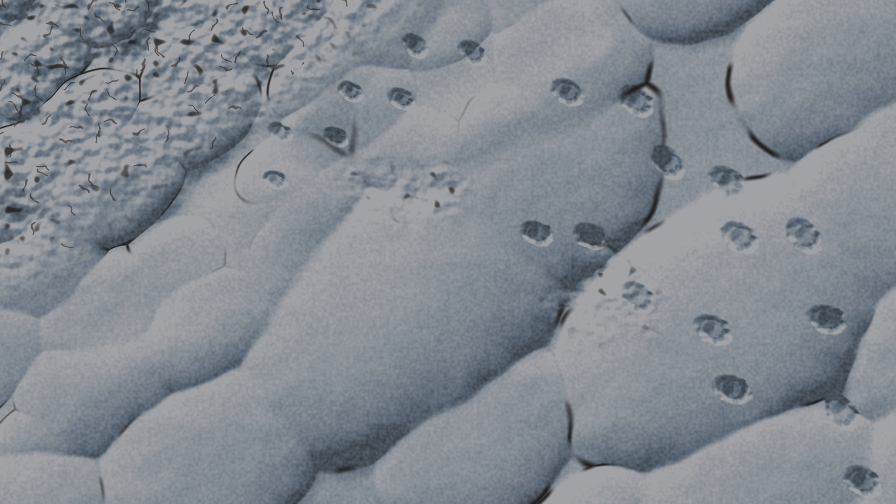
Reproduce this texture procedurally as a WebGL 2 fragment shader.

```glsl
#version 300 es
precision highp float;
// Snow-covered boulders in soft daylight, crossed by trails of paw prints.
// Tilted domes in jittered cells form a height field; its slope, a short cast
// shadow and dark crevices give one tone, which a blue-grey ramp colours.

#define BOULDER_SIZE 0.38
#define STONE_SIZE 0.17
#define TILT 0.62
#define LIGHT_DIR vec2(-0.45, 0.89)
#define FLAT_TONE 0.83
#define SLOPE_CONTRAST 0.72
#define SHADOW_DEPTH 0.30
#define ROUGHNESS 0.017
#define PRINT_DEPTH 0.014
#define PRINT_SIZE 0.040
#define GRAIN 0.15

uniform vec2 u_resolution;
out vec4 fragColor;

vec2 hash2(vec2 p) {
  vec3 v = fract(vec3(p.xyx) * vec3(0.1031, 0.1030, 0.0973));
  v += dot(v, v.yzx + 33.33);
  return fract((v.xx + v.yz) * v.zy);
}

mat2 rotation(float a) { return mat2(cos(a), -sin(a), sin(a), cos(a)); }

float corner(vec2 cell, vec2 f) {
  float a = 6.2832 * hash2(cell + 50.0).x;
  return dot(vec2(cos(a), sin(a)), f);
}

// Gradient noise, roughly -0.7 to 0.7
float noise(vec2 p) {
  vec2 i = floor(p), f = p - i, e = vec2(1, 0);
  vec2 u = f * f * f * (f * (f * 6.0 - 15.0) + 10.0);
  return mix(mix(corner(i, f), corner(i + e.xy, f - e.xy), u.x),
             mix(corner(i + e.yx, f - e.yx), corner(i + 1.0, f - 1.0), u.x), u.y);
}

float smoothMax(float a, float b, float k) {
  float h = max(k - abs(a - b), 0.0) / k;
  return max(a, b) + h * h * k * 0.25;
}

// Low at the rocky upper-left corner, rising over the smooth slope
float slopeZone(vec2 p) { return p.x * 0.7 - p.y + 0.70 + 0.18 * noise(p * 4.0); }
float rockiness(vec2 p) { return 1.0 - smoothstep(0.04, 0.46, slopeZone(p)); }

// Domes in jittered cells: x is height, y marks the low seams between them
vec2 domes(vec2 p, float size, float seed) {
  vec2 q = rotation(TILT) * p / size * vec2(0.75, 1.15) + seed;
  vec2 cell = floor(q);
  float ground = 0.02 * size, height = ground, top = ground, second = -1.0;
  for (int k = 0; k < 9; k++) {
    vec2 id = cell + vec2(k % 3 - 1, k / 3 - 1);
    float r = mix(0.46, 0.8, hash2(id + seed * 7.0).y);
    float d = length(q - id - 0.2 - 0.6 * hash2(id + seed + 19.0)) / r;
    float h = 0.33 * size * r * (1.0 - 0.5 * d * d - 0.5 * pow(d, 5.0));
    height = smoothMax(height, h, 0.022 * size);
    second = max(second, min(top, h));
    top = max(top, h);
  }
  float seam = 1.0 - smoothstep(0.0, 0.024 * size, top - second);
  return vec2(height, seam * (1.0 - smoothstep(0.06 * size, 0.14 * size, top)));
}

// Paw prints along three trails: x is the hollow, y the dark pads
vec2 pawPrints(vec2 p) {
  vec2 from[3] = vec2[3](vec2(1.13, 0.86), vec2(1.04, 0.61), vec2(0.49, 0.67));
  vec2 to[3] = vec2[3](vec2(1.68, 0.40), vec2(1.75, 0.06), vec2(0.94, 0.93));
  vec2 marks = vec2(0);
  for (int i = 0; i < 21; i++) {
    int trail = i / 7;
    float n = float(i % 7);
    vec2 along = to[trail] - from[trail];
    vec2 side = normalize(vec2(-along.y, along.x));
    vec2 rnd = hash2(vec2(i, 73));
    vec2 c = from[trail] + along * (n + 0.5 * rnd.x) / 6.5;
    c += side * (0.03 * (mod(n, 2.0) * 2.0 - 1.0) + 0.04 * (rnd.y - 0.5));
    float size = PRINT_SIZE * mix(0.65, 1.1, smoothstep(0.4, 1.6, c.x));
    vec2 q = rotation(-0.35 - 0.5 * rnd.y) * (p - c) / size;
    if (dot(q, q) > 4.0) continue;
    q += 0.12 * noise(p * 70.0);
    marks.x = max(marks.x, 1.0 - smoothstep(0.55, 1.0, length(q * vec2(1.0, 1.5))));
    float heel = length((q + vec2(0.2, 0.0)) * vec2(1.2, 0.85));
    float pads = 1.0 - smoothstep(0.15, 0.4, heel);
    for (int k = 0; k < 4; k++) {
      float a = 0.62 * (float(k) - 1.5);
      float toe = length(q - vec2(cos(a), sin(a)) * 0.55);
      pads = max(pads, 1.0 - smoothstep(0.08, 0.24, toe));
    }
    marks.y = max(marks.y, pads);
  }
  return marks;
}

// Trampled patches on two of the slopes
float trampled(vec2 p) {
  float a = length((p - vec2(1.19, 0.42)) * vec2(1.0, 1.3));
  float b = length((p - vec2(0.81, 0.62)) * vec2(0.9, 1.6));
  return 1.0 - smoothstep(0.03, 0.16, min(a, b) + 0.08 * noise(p * 12.0));
}

// Snow surface: x is height, y the seams
vec2 surface(vec2 p) {
  vec2 warped = p + 0.03 * vec2(noise(p * 4.5), noise(p * 4.5 + 31.0));
  warped += 0.008 * vec2(noise(p * 17.0), noise(p * 17.0 + 13.0));
  vec2 snow = mix(domes(warped, STONE_SIZE, 5.0), domes(warped, BOULDER_SIZE, 12.0),
                  smoothstep(0.35, 0.65, slopeZone(p)));
  float rough = max(rockiness(p), 0.6 * trampled(p));
  float lumps = 1.3 * noise(p * 15.0) + noise(p * 31.0) + 0.5 * noise(p * 63.0 + 9.0);
  snow.x += ROUGHNESS * rough * lumps + 0.025 * noise(p * 3.0) + 0.0018 * noise(p * 22.0);
  snow.x -= PRINT_DEPTH * pawPrints(p).x;
  return snow;
}

// Short bent dry stems, one in some of the cells
float twigs(vec2 p, float density) {
  vec2 q = p * 30.0, cell = floor(q);
  float ink = 0.0;
  for (int k = 0; k < 9; k++) {
    vec2 id = cell + vec2(k % 3 - 1, k / 3 - 1), rnd = hash2(id + 211.0);
    vec2 v = rotation(6.2832 * rnd.y) * (q - id - hash2(id + 97.0));
    v.y += 0.5 * v.x * v.x + 0.2 * noise(q * 2.5);
    float d = length(vec2(max(abs(v.x) - 0.35, 0.0), v.y));
    ink = max(ink, step(rnd.x, density) * (1.0 - smoothstep(0.01, 0.08, d)));
  }
  return ink;
}

vec3 snowRamp(float t) {
  vec3 c = mix(vec3(0.09), vec3(0.24, 0.26, 0.29), clamp(t * 5.0, 0.0, 1.0));
  c = mix(c, vec3(0.33, 0.38, 0.43), clamp(t * 5.0 - 1.0, 0.0, 1.0));
  c = mix(c, vec3(0.43, 0.47, 0.52), clamp(t * 5.0 - 2.0, 0.0, 1.0));
  c = mix(c, vec3(0.52, 0.55, 0.58), clamp(t * 5.0 - 3.0, 0.0, 1.0));
  return mix(c, vec3(0.60, 0.61, 0.63), clamp(t * 5.0 - 4.0, 0.0, 1.4));
}

void main() {
  vec2 p = gl_FragCoord.xy / u_resolution.y, e = vec2(0.003, 0.0);
  vec2 snow = surface(p), paw = pawPrints(p);
  vec2 grad = vec2(surface(p + e.xy).x, surface(p + e.yx).x) - snow.x;
  float lit = -dot(grad / e.x, LIGHT_DIR);
  float shadow = smoothstep(0.006, 0.036, surface(p + LIGHT_DIR * 0.04).x - snow.x);

  // Light on the snow, with fine grain
  float tone = FLAT_TONE + SLOPE_CONTRAST * lit / (1.0 + 0.9 * abs(lit));
  tone = min(tone, 1.04 + 0.1 * tone);
  tone -= SHADOW_DEPTH * shadow + 0.1 * snow.y + 0.16 * paw.x + 0.32 * paw.y;
  tone = max(tone, 0.28) + GRAIN * (noise(p * 150.0) + 0.6 * noise(p * 75.0));

  // Bare soil in seams and pits, and stems
  float rough = rockiness(p);
  float bare = snow.y * smoothstep(0.08, 0.3, noise(p * 9.0 + 40.0));
  float pits = smoothstep(0.3, 0.5, noise(p * vec2(34.0, 42.0) + 7.0));
  bare = max(bare, pits * max(rough * 0.85, 0.75 * trampled(p)));
  float stems = twigs(p, 0.45 * rough * rough) * 0.65;
  vec3 color = mix(snowRamp(tone), vec3(0.10, 0.09, 0.085), bare * 0.9);
  fragColor = vec4(mix(color, vec3(0.19, 0.17, 0.16), stems), 1.0);
}
```
